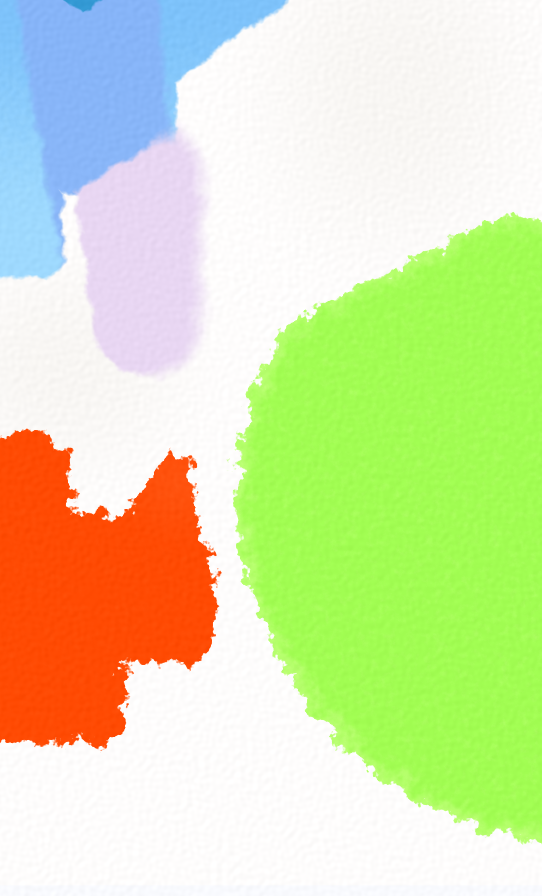
Write a WebGL 2 fragment shader that draws this background.

```glsl
#version 300 es
precision highp float;
// Watercolour blots on grainy white paper: blue wash, lilac drop, red and green stains.
// Each stain is a union of distance shapes whose coordinates are warped by
// gradient noise for a ragged rim; a fine noise relief supplies the paper tooth.
uniform vec2 u_resolution;
out vec4 outColor;

const vec3 PAPER = vec3(0.995, 0.99, 0.988);
const vec3 GREEN = vec3(0.63, 0.99, 0.32);
const vec3 LIME = vec3(0.74, 1.0, 0.46);
const vec3 RED = vec3(1.0, 0.29, 0.01);
const vec3 SKY = vec3(0.62, 0.85, 0.995);
const vec3 AZURE = vec3(0.49, 0.76, 0.98);
const vec3 PERIWINKLE = vec3(0.53, 0.70, 0.97);
const vec3 TEAL = vec3(0.20, 0.60, 0.83);
const vec3 LILAC = vec3(0.91, 0.84, 0.95);

// Random gradient in [-1, 1] for a lattice cell
vec2 hashGradient(vec2 cell) {
  vec3 h = fract(cell.xyx * vec3(0.1031, 0.1030, 0.0973));
  h += dot(h, h.yzx + 33.33);
  return fract((h.xx + h.yz) * h.zy) * 2.0 - 1.0;
}

float gradientNoise(vec2 p) {
  vec2 i = floor(p), f = fract(p);
  vec2 u = f * f * f * (f * (f * 6.0 - 15.0) + 10.0);
  vec2 e = vec2(0.0, 1.0);
  float low = mix(dot(hashGradient(i), f), dot(hashGradient(i + e.yx), f - e.yx), u.x);
  float high = mix(dot(hashGradient(i + e), f - e), dot(hashGradient(i + e.yy), f - e.yy), u.x);
  return mix(low, high, u.y);
}

float fbm(vec2 p) {
  float sum = 0.0, gain = 1.0;
  for (int k = 0; k < 4; k++) {
    sum += gain * gradientNoise(p);
    p = mat2(1.6, 1.2, -1.2, 1.6) * p + 7.3;
    gain *= 0.6;
  }
  return sum;
}

// Noise displacement that makes the stain rims ragged
vec2 ragged(vec2 p, float frequency, float amount) {
  return p + amount * vec2(fbm(p * frequency), fbm(p * frequency + 41.7));
}

float sdBox(vec2 p, vec2 center, vec2 halfSize, float radius) {
  vec2 q = abs(p - center) - halfSize + radius;
  return length(max(q, 0.0)) + min(max(q.x, q.y), 0.0) - radius;
}

float sdTaper(vec2 p, vec2 a, vec2 b, float ra, float rb) {
  vec2 pa = p - a, ba = b - a;
  float h = clamp(dot(pa, ba) / dot(ba, ba), 0.0, 1.0);
  return length(pa - ba * h) - mix(ra, rb, h);
}

float sdHalfPlane(vec2 p, vec2 point, vec2 normal) {
  return dot(p - point, normalize(normal));
}

float sdGreen(vec2 p) {
  vec2 q = p - vec2(0.592, 0.408);
  q.x += 0.12 * q.y;
  float oval = (length(q / vec2(0.3255, 0.349)) - 1.0) * 0.33;
  return max(oval, sdHalfPlane(p, vec2(0.319, 0.638), vec2(-0.45, 0.893)));
}

float sdRed(vec2 p) {
  float d = sdBox(p, vec2(0.0, 0.431), vec2(0.078, 0.082), 0.03);
  d = min(d, sdBox(p, vec2(0.031, 0.299), vec2(0.109, 0.128), 0.025));
  d = min(d, sdBox(p, vec2(0.152, 0.333), vec2(0.087, 0.075), 0.03));
  return min(d, sdTaper(p, vec2(0.195, 0.477), vec2(0.176, 0.388), 0.018, 0.058));
}

float sdBlue(vec2 p) {
  float d = sdHalfPlane(p, vec2(0.319, 1.0), vec2(0.6, -0.8));
  d = min(d, sdBox(p, vec2(0.0, 0.884), vec2(0.07, 0.194), 0.02));
  return min(d, sdBox(p, vec2(0.059, 0.932), vec2(0.137, 0.147), 0.01));
}

float sdLilac(vec2 p) {
  float drop = sdTaper(p, vec2(0.154, 0.798), vec2(0.163, 0.639), 0.072, 0.059);
  return max(drop, sdHalfPlane(p, vec2(0.078, 0.785), vec2(-0.5, 0.865)));
}

float cover(float d, float softness) {
  return 1.0 - smoothstep(-softness, softness, d);
}

void main() {
  vec2 p = gl_FragCoord.xy / u_resolution.y;
  float edge = 1.0 / u_resolution.y;
  float tooth = gradientNoise(p * 150.0) - gradientNoise(p * 150.0 + vec2(0.5, -0.5));
  float mottle = fbm(p * 95.0);

  // Paper with faint warm shadows and a cool strip along the bottom
  float shade = cover(length((p - vec2(0.44, 0.9)) / vec2(0.2, 0.24)) - 0.6, 0.5);
  shade += cover(length((p - vec2(0.07, 0.59)) / vec2(0.18, 0.16)) - 0.6, 0.5);
  vec3 color = PAPER - shade * vec3(0.022, 0.025, 0.034);
  color = mix(color, vec3(0.975, 0.98, 0.995), cover(p.y - 0.012, edge));

  // Blue wash with its darker overlapping strip and teal tip
  vec2 soft = ragged(p, 32.0, 0.008);
  float depth = 1.0 - soft.y;
  vec3 wash = mix(AZURE, SKY, smoothstep(0.0, 0.26, depth + 0.03 * mottle));
  float strip = max(0.016 + 0.181 * depth - soft.x, soft.x - 0.176 - 0.09 * depth);
  wash = mix(wash, PERIWINKLE, 0.9 * cover(strip, 0.006));
  wash = mix(wash, TEAL, cover(0.62 * abs(soft.x - 0.094) + depth - 0.016, 0.002));
  color = mix(color, wash, cover(sdBlue(soft), 0.003));

  // Lilac drop, blurrier towards the right
  float blur = mix(0.004, 0.014, smoothstep(0.14, 0.22, p.x));
  color = mix(color, LILAC, cover(sdLilac(soft), blur));

  // Red stain, thinner in its upper finger
  vec2 rough = ragged(p, 42.0, 0.018);
  float thin = 0.12 * cover(length(p - vec2(0.2, 0.46)) - 0.04, 0.04);
  vec3 red = mix(RED, vec3(1.0, 0.55, 0.35), thin + 0.06 * max(mottle, 0.0));
  color = mix(color, red, cover(sdRed(rough), 1.5 * edge));

  // Green stain with a paler, patchy rim
  float green = sdGreen(rough);
  float rim = smoothstep(-0.022, 0.0, green + 0.012 * fbm(p * 18.0));
  float pale = clamp(0.75 * rim + 0.45 * max(mottle, 0.0), 0.0, 1.0);
  color = mix(color, mix(GREEN, LIME, pale), cover(green, 1.5 * edge));

  outColor = vec4(clamp(color + 0.022 * tooth, 0.0, 1.0), 1.0);
}
```
